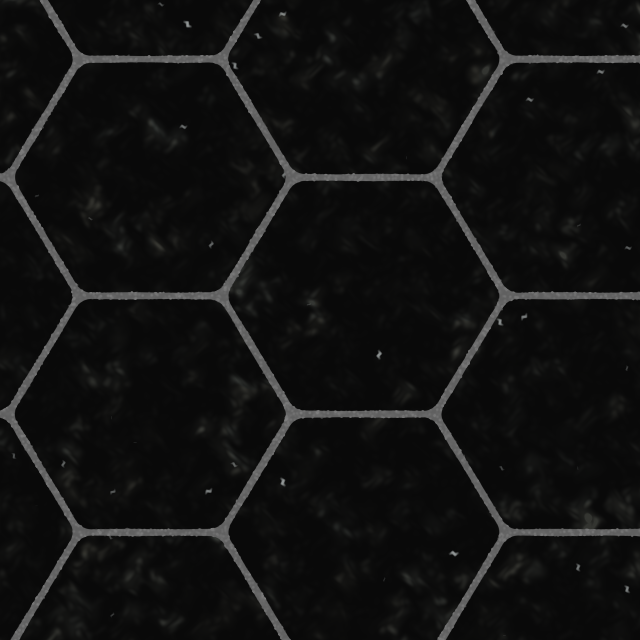
Reproduce this pattern procedurally as a Shadertoy shader.

```glsl
const float COLUMN_STEP = 1.0 / 3.0;
const float SIDE = COLUMN_STEP * 2.0 / 3.0;
const float APOTHEM = SIDE * 0.8660254;
const vec2 TILE_ORIGIN = vec2(0.5684, 0.5378);
const float VERTICAL_SQUASH = 1.041;
const float JOINT_WIDTH = 0.0114;
const float CORNER_RADIUS = 0.028;

float hash(vec2 p) {
    vec3 q = fract(p.xyx * vec3(0.1031, 0.1030, 0.0973));
    q += dot(q, q.yzx + 33.33);
    return fract((q.x + q.y) * q.z);
}

vec2 hash2(vec2 p) {
    return vec2(hash(p), hash(p + 71.7));
}

// Cellular noise: soft spots of random strength, one per cell
float spots(vec2 p) {
    vec2 cell = floor(p);
    float sum = 0.0;
    for (int y = -1; y <= 1; y++) {
        for (int x = -1; x <= 1; x++) {
            vec2 id = cell + vec2(x, y);
            float strength = hash(id + 19.1);
            float dist = length(p - id - hash2(id));
            sum += strength * strength * strength * (1.0 - smoothstep(0.0, 0.9, dist));
        }
    }
    return sum;
}

// Layered sines bend the spots into ragged clouds
vec2 warp(vec2 p) {
    p += 0.006 * sin(p.yx * vec2(61.0, 53.0) + vec2(0.4, 1.9));
    return p + 0.003 * sin(p.yx * vec2(149.0, 167.0) + p * 40.0);
}

// Sparse slivers of reflective mineral
float flecks(vec2 p) {
    vec2 id = floor(p);
    float present = step(0.955, hash(id + 5.3));
    float angle = 6.2832 * hash(id + 11.9);
    float size = mix(0.3, 1.0, hash(id + 47.2));
    vec2 q = fract(p) - mix(vec2(0.35), vec2(0.65), hash2(id));
    q = mat2(cos(angle), -sin(angle), sin(angle), cos(angle)) * q;
    q.y += 0.03 * sin(q.x * 25.0);
    float glow = 1.0 - smoothstep(0.2, 1.0, length(q / (size * vec2(0.25, 0.12))));
    return present * glow * size * size;
}

// Offset from the nearest centre of a staggered hexagon lattice
vec2 hexLocal(vec2 p, vec2 period) {
    vec2 a = p - period * round(p / period);
    vec2 shifted = p - 0.5 * period;
    vec2 b = shifted - period * round(shifted / period);
    return dot(a, a) < dot(b, b) ? a : b;
}

float hexDistance(vec2 p, float apothem) {
    const vec3 k = vec3(-0.8660254, 0.5, 0.5773503);
    p = abs(p);
    p -= 2.0 * min(dot(k.xy, p), 0.0) * k.xy;
    p -= vec2(clamp(p.x, -k.z * apothem, k.z * apothem), apothem);
    return length(p) * sign(p.y);
}

vec3 graniteColor(vec2 p) {
    vec2 w = warp(p);
    float clump = spots(w * 11.0);
    float patches = spots(w * 34.0 + 7.0);
    float grain = spots(w * 95.0 + 23.0);
    float cloud = patches * (0.35 + 1.5 * clump) * (0.5 + 1.5 * grain);
    vec3 tint = mix(vec3(1.0, 0.99, 0.86), vec3(0.93, 1.0, 0.94), hash(floor(w * 16.0)));
    vec3 color = vec3(0.034) + 0.008 * grain + 0.13 * min(cloud, 1.3) * tint;
    return color + vec3(0.54, 0.56, 0.56) * flecks(p * 26.0);
}

vec3 groutColor(float grain, float streak) {
    return vec3(0.385 + 0.1 * min(grain, 0.7) + 0.05 * (streak - 0.2));
}

void mainImage(out vec4 fragColor, in vec2 fragCoord) {
    vec2 uv = fragCoord / iResolution.y;
    float pixel = 1.0 / iResolution.y;

    // Hexagon lattice, slightly flattened
    vec2 p = (uv - TILE_ORIGIN) * vec2(1.0, VERTICAL_SQUASH);
    vec2 local = hexLocal(p, vec2(2.0 * COLUMN_STEP, 2.0 * APOTHEM));
    vec2 centre = p - local;

    // Rounded tile with a slightly rough edge
    float grain = spots(uv * 250.0);
    float streak = spots(uv * vec2(90.0, 180.0));
    float inset = APOTHEM - 0.5 * JOINT_WIDTH - CORNER_RADIUS;
    float edge = hexDistance(local, inset) - CORNER_RADIUS;
    edge += 0.0014 * (grain - 0.2) + 0.0004 * sin(uv.x * 47.0 + 2.0 * sin(uv.y * 31.0));

    // Each tile is cut from a different part of the stone
    vec3 stone = graniteColor(uv + 7.0 + centre * 3.7);
    vec3 color = mix(stone, groutColor(grain, streak), smoothstep(-0.7 * pixel, 0.7 * pixel, edge));
    fragColor = vec4(color, 1.0);
}
```
